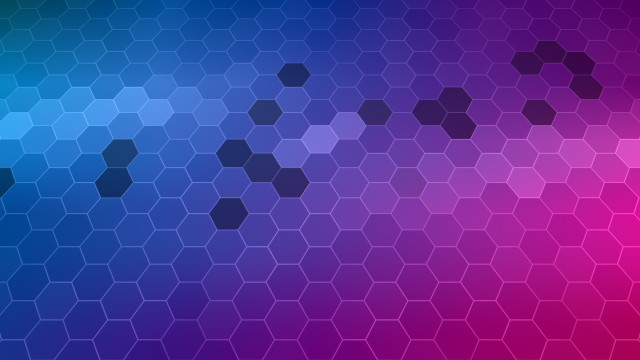
Give the GLSL for this background, as a WebGL 2 fragment shader.

```glsl
#version 300 es
precision highp float;

uniform vec2 u_resolution;
out vec4 fragColor;

const vec2 CELL_STEP = vec2(0.0818, 0.0419); // column and half-row spacing
const vec2 HEX_SCALE = vec2(1.5, 0.8660254); // grid steps in hexagon sides
const float CENTRE_ROW = 0.493;              // height of row zero
const float TILT = 0.363;                    // growth of cells towards the bottom
const float HALF_LINE = 0.023;               // in hexagon sides

float hash(vec2 p) {
    vec3 q = fract(vec3(p.xyx) * 0.1031);
    q += dot(q, q.yzx + 33.33);
    return fract((q.x + q.y) * q.z);
}

vec2 gradientAt(vec2 cell) {
    float angle = 6.2831853 * hash(cell + 71.0);
    return vec2(cos(angle), sin(angle));
}

float gradientNoise(vec2 p) {
    vec2 i = floor(p), f = fract(p);
    vec2 s = f * f * f * (f * (f * 6.0 - 15.0) + 10.0);
    vec2 e = vec2(1.0, 0.0);
    float low = mix(dot(gradientAt(i), f), dot(gradientAt(i + e), f - e), s.x);
    float high = mix(dot(gradientAt(i + e.yx), f - e.yx),
                     dot(gradientAt(i + 1.0), f - 1.0), s.x);
    return mix(low, high, s.y);
}

// Perspective between the canvas and the flat grid
vec2 canvasToGrid(vec2 p) {
    float drop = CENTRE_ROW - p.y;
    return vec2(p.x, drop) / (CELL_STEP * (1.0 + TILT * drop));
}

vec2 gridToCanvas(vec2 g) {
    float depth = g.y * CELL_STEP.y;
    float drop = depth / (1.0 - TILT * depth);
    return vec2(g.x * CELL_STEP.x * (1.0 + TILT * drop), CENTRE_ROW - drop);
}

// Hexagon grid: nearest centre, and distance to the border
vec2 nearestCell(vec2 g) {
    vec2 a = vec2(0.0, 1.0) + 2.0 * floor((g - vec2(0.0, 1.0)) * 0.5 + 0.5);
    vec2 b = vec2(1.0, 0.0) + 2.0 * floor((g - vec2(1.0, 0.0)) * 0.5 + 0.5);
    return length((g - a) * HEX_SCALE) < length((g - b) * HEX_SCALE) ? a : b;
}

float borderDistance(vec2 offset) {
    vec2 q = abs(offset * HEX_SCALE);
    return HEX_SCALE.y - max(q.y, dot(q, vec2(HEX_SCALE.y, 0.5)));
}

// Soft slanted ellipse
float glow(vec2 p, vec2 centre, vec2 radius, float slope) {
    vec2 q = p - centre;
    q.y -= slope * q.x;
    q /= radius;
    return exp(-dot(q, q));
}

vec3 ramp(float x, vec3 a, vec3 b, vec3 c, vec3 d, vec3 e) {
    x *= 4.0;
    vec3 col = mix(a, b, clamp(x, 0.0, 1.0));
    col = mix(col, c, clamp(x - 1.0, 0.0, 1.0));
    col = mix(col, d, clamp(x - 2.0, 0.0, 1.0));
    return mix(col, e, clamp(x - 3.0, 0.0, 1.0));
}

// Teal and blue to violet and magenta
vec3 backdrop(float x, float y) {
    vec3 top = ramp(x, vec3(0.0, 0.27, 0.34), vec3(0.0, 0.30, 0.58), vec3(0.03, 0.19, 0.55),
                    vec3(0.29, 0.06, 0.47), vec3(0.32, 0.0, 0.38));
    vec3 upper = ramp(x, vec3(0.0, 0.49, 0.74), vec3(0.18, 0.42, 0.76), vec3(0.21, 0.26, 0.65),
                      vec3(0.33, 0.12, 0.53), vec3(0.44, 0.03, 0.45));
    vec3 middle = ramp(x, vec3(0.0, 0.42, 0.73), vec3(0.16, 0.36, 0.72), vec3(0.29, 0.25, 0.65),
                       vec3(0.44, 0.16, 0.58), vec3(0.67, 0.11, 0.56));
    vec3 lower = ramp(x, vec3(0.0, 0.28, 0.58), vec3(0.16, 0.27, 0.64), vec3(0.34, 0.21, 0.62),
                      vec3(0.59, 0.14, 0.60), vec3(0.84, 0.05, 0.58));
    vec3 bottom = ramp(x, vec3(0.09, 0.19, 0.55), vec3(0.23, 0.08, 0.51), vec3(0.41, 0.0, 0.47),
                       vec3(0.59, 0.0, 0.42), vec3(0.65, 0.0, 0.32));
    vec3 col = mix(bottom, lower, smoothstep(0.0, 0.38, y));
    col = mix(col, middle, smoothstep(0.38, 0.60, y));
    col = mix(col, upper, clamp((y - 0.60) / 0.17, 0.0, 1.0));
    return mix(col, top, clamp((y - 0.77) / 0.23, 0.0, 1.0));
}

vec3 scene(vec2 p, float aspect, float pixel) {
    vec2 grid = canvasToGrid(p);
    vec2 cell = nearestCell(grid);
    vec2 centre = gridToCanvas(cell);
    float chance = hash(cell + 40.0), variation = hash(cell + 97.0);
    vec3 col = backdrop(p.x / aspect + 0.5, p.y);

    // Bright bands and scattered dark cells
    float light = glow(centre, vec2(-0.73, 0.66), vec2(0.45, 0.085), 0.10)
                + glow(centre, vec2(0.0, 0.613), vec2(0.12, 0.04), 0.5)
                + glow(centre, vec2(0.71, 0.56), vec2(0.50, 0.08), 0.16);
    float shade = glow(centre, vec2(-0.47, 0.50), vec2(0.50, 0.07), 0.0)
                + glow(centre, vec2(0.48, 0.745), vec2(0.45, 0.10), 0.0);
    float dark = step(chance, 0.45 * shade) * (1.0 - smoothstep(0.25, 0.5, light));
    col += 0.23 * light * mix(0.6, 1.0, variation) + 0.035 * (variation - 0.5);
    col *= 1.0 - 0.36 * dark;

    // Thin pale borders that fade in places
    float side = CELL_STEP.x / HEX_SCALE.x * (1.0 + TILT * (CENTRE_ROW - p.y));
    float soft = 0.5 * pixel / side;
    float line = 1.0 - smoothstep(HALF_LINE - soft, HALF_LINE + soft, borderDistance(grid - cell));
    float strength = (0.8 + 0.5 * gradientNoise(p * 4.0)) * mix(1.0, 0.6, smoothstep(0.4, 1.0, p.y));
    return col + vec3(0.26, 0.23, 0.26) * line * strength;
}

void main() {
    float pixel = 1.0 / u_resolution.y;
    vec3 sum = vec3(0.0);
    for (int i = 0; i < 4; i++) {
        vec2 jitter = vec2(i % 2, i / 2) * 0.5 - 0.25;
        vec2 p = (gl_FragCoord.xy + jitter - vec2(0.5 * u_resolution.x, 0.0)) * pixel;
        sum += clamp(scene(p, u_resolution.x * pixel, pixel), 0.0, 1.0);
    }
    fragColor = vec4(sum * 0.25, 1.0);
}
```
